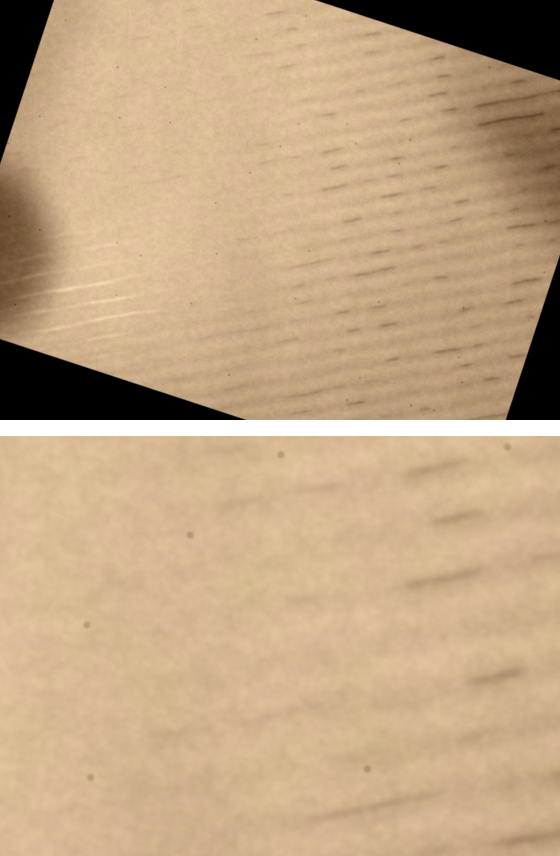
Top, the full canvas; bottom, a detail of the centre.
Write a Shadertoy shader that draws this texture.

```glsl
vec2 hash2(vec2 p) {
    vec3 q = fract(p.xyx * vec3(0.1031, 0.1030, 0.0973));
    q += dot(q, q.yzx + 33.33);
    return fract((q.xx + q.yz) * q.zy);
}

float cornerSlope(vec2 cell, vec2 offset) {
    float angle = 6.2832 * hash2(cell).x;
    return dot(vec2(cos(angle), sin(angle)), offset);
}

float gradientNoise(vec2 p) {
    vec2 i = floor(p), f = fract(p);
    vec2 u = f * f * f * (f * (f * 6.0 - 15.0) + 10.0);
    vec2 e = vec2(1, 0);
    float low = mix(cornerSlope(i, f), cornerSlope(i + e, f - e), u.x);
    float high = mix(cornerSlope(i + e.yx, f - e.yx), cornerSlope(i + 1.0, f - 1.0), u.x);
    return mix(low, high, u.y);
}

float fbm(vec2 p) {
    float sum = 0.0, gain = 0.6;
    for (int i = 0; i < 4; i++) {
        sum += gain * gradientNoise(p);
        p = mat2(1.6, 1.2, -1.2, 1.6) * p + 17.3;
        gain *= 0.6;
    }
    return sum;
}

// Soft light over the sheet with a shadow at either side
float lighting(vec2 p) {
    float light = 0.98 - 0.36 * smoothstep(0.2, 1.1, distance(p, vec2(0.42, 0.75)));
    light += 0.10 * exp(-dot(p - vec2(0.24, 0.33), p - vec2(0.24, 0.33)) * 30.0);
    light -= 0.05 * exp(-pow((p.x - 0.57) * 14.0, 2.0)) * smoothstep(0.9, 0.6, p.y);

    float right = smoothstep(1.63, 1.93, p.x + p.y) * smoothstep(0.88, 1.25, p.x);
    light -= 0.56 * right * (1.0 - 0.55 * smoothstep(0.62, 0.86, p.y));

    float left = length((p - vec2(-0.03, 0.40)) / vec2(0.20, 0.25));
    return light - 0.78 * (1.0 - smoothstep(0.45, 1.12, left));
}

// Corrugation: faint bands, broken dark creases and glossy ridges
float corrugation(vec2 p) {
    vec2 q = mat2(0.985, -0.174, 0.174, 0.985) * p;
    float across = q.y / 0.043 + 0.16 * gradientNoise(q * vec2(9, 14));
    float row = floor(across);
    float offset = fract(across) - 0.5;

    float rightSide = smoothstep(0.45, 0.95, p.x);
    float topSide = smoothstep(0.72, 0.95, p.y) * smoothstep(0.15, 0.35, p.x);
    float creaseArea = max(0.25, max(rightSide, 0.7 * topSide));
    float bands = 0.045 * cos(6.2832 * offset) * max(rightSide, smoothstep(0.4, 0.1, p.y));

    float dashes = smoothstep(0.05, 0.35, gradientNoise(vec2(q.x * 15.0 + row * 3.7, row * 5.31)));
    float crease = exp(-pow(offset * 11.0, 2.0)) * dashes;
    float shade = exp(-pow((offset + 0.14) * 5.0, 2.0)) * (0.4 + 0.6 * dashes);

    float glossArea = exp(-dot((p - vec2(0.19, 0.28)) / vec2(0.20, 0.14),
                               (p - vec2(0.19, 0.28)) / vec2(0.20, 0.14)));
    float streaks = smoothstep(-0.3, 0.4, gradientNoise(vec2(q.x * 11.0, row * 4.37)));
    float gloss = exp(-pow(offset * 9.0, 2.0)) * (0.3 + 0.7 * streaks);

    return -bands - creaseArea * (0.25 * crease + 0.07 * shade) * (1.0 - glossArea)
           + 0.30 * glossArea * gloss;
}

// Sparse dark flecks in the pulp
float flecks(vec2 p) {
    vec2 cell = floor(p * 16.0);
    vec2 seed = hash2(cell + 41.0);
    float d = length(fract(p * 16.0) - 0.2 - 0.6 * seed);
    return step(0.86, hash2(cell + 7.0).y) * smoothstep(0.07, 0.015, d);
}

void mainImage(out vec4 fragColor, in vec2 fragCoord) {
    vec2 p = fragCoord / iResolution.y;
    float pixel = 1.0 / iResolution.y;

    // Tilted sheet
    vec2 sheet = mat2(0.950, 0.312, -0.312, 0.950) * p - vec2(0.477, 0.6835);
    vec2 inset = vec2(0.667, 0.5005) - abs(sheet);
    float coverage = smoothstep(-pixel, pixel, min(inset.x, inset.y));

    float tone = lighting(p) + corrugation(p);
    tone -= 0.22 * smoothstep(-0.50, -0.667, sheet.x);

    // Paper fibre and mottling
    tone += 0.13 * fbm(p * vec2(55, 65)) + 0.09 * fbm(p * 9.0 + 5.0);
    tone += 0.05 * gradientNoise(p * 150.0);
    tone -= 0.30 * flecks(p);

    vec3 kraft = mix(vec3(0.45, 0.33, 0.22), vec3(0.87, 0.75, 0.60), tone);
    kraft += vec3(0.02, -0.005, 0.025) * fbm(p * 13.0 + 31.0);
    fragColor = vec4(clamp(kraft, 0.0, 1.0) * coverage, 1.0);
}
```
